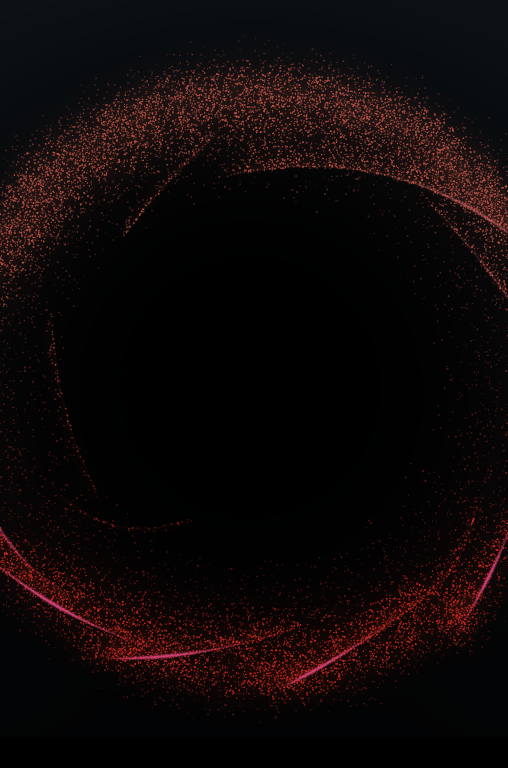
A WebGL 2 fragment shader for this background:

```glsl
#version 300 es
precision highp float;
// A broken ring of glowing dust on a near-black field. Jittered dots on turned
// grids are kept or dropped by a density made of a soft ring band plus bowed
// strands; the brightest strands also carry a smooth pink silk line.
uniform vec2 u_resolution;
out vec4 fragColor;

const vec2 CENTRE = vec2(0.326, 0.505);

// Sine-free hash: three random values per cell
vec3 hash3(vec2 cell) {
  vec3 h = fract(cell.xyx * vec3(0.1031, 0.1030, 0.0973));
  h += dot(h, h.yxz + 33.33);
  return fract((h.xxy + h.yzz) * h.zyx);
}

float valueNoise(vec2 p) {
  vec2 i = floor(p), f = fract(p);
  f = f * f * (3.0 - 2.0 * f);
  return mix(mix(hash3(i).x, hash3(i + vec2(1, 0)).x, f.x),
             mix(hash3(i + vec2(0, 1)).x, hash3(i + vec2(1, 1)).x, f.x), f.y);
}

// Bowed strand from a to b: x = dust density, y = silk glow.
// The veil of dust spreads to the left of the direction of travel.
vec2 strand(vec2 p, vec2 a, vec2 b, float bow, float veil, float dust, float silk, float peak) {
  float len = distance(a, b);
  vec2 dir = (b - a) / len, q = p - a;
  float t = dot(q, dir) / len;
  float d = dot(q, vec2(-dir.y, dir.x)) - bow * 4.0 * t * (1.0 - t);
  float taper = smoothstep(0.0, 0.15, t) * (1.0 - smoothstep(0.8, 1.0, t));
  float along = exp(-pow((t - peak) / 0.28, 2.0));
  float core = exp(-d * d / 3e-6);
  float spread = d > 0.0 ? 0.65 * exp(-d / veil) : 0.0;
  float silkWidth = mix(0.0009, 0.0022, along * along);
  return taper * vec2(dust * max(core, spread), silk * along * exp(-d * d / (silkWidth * silkWidth)));
}

vec2 allStrands(vec2 p) {
  // Upper strands
  vec2 s = strand(p, vec2(0.27, 0.765), vec2(0.703, 0.664), 0.060, 0.024, 1.0, 0.55, 0.85);
  s += strand(p, vec2(0.155, 0.685), vec2(0.29, 0.832), 0.006, 0.006, 0.7, 0.0, 0.5);
  s += strand(p, vec2(0.553, 0.742), vec2(0.69, 0.57), 0.006, 0.008, 0.65, 0.15, 0.7);
  // Faint inner left strands
  s += strand(p, vec2(0.138, 0.335), vec2(0.066, 0.61), 0.018, 0.008, 0.42, 0.0, 0.5);
  s += strand(p, vec2(0.26, 0.329), vec2(0.065, 0.368), 0.035, 0.004, 0.42, 0.0, 0.5);
  // Lower left and bottom strands
  s += strand(p, vec2(0.11, 0.215), vec2(-0.026, 0.362), 0.02, 0.015, 0.7, 0.45, 0.65);
  s += strand(p, vec2(-0.026, 0.284), vec2(0.22, 0.151), -0.017, 0.012, 0.8, 1.0, 0.42);
  s += strand(p, vec2(0.13, 0.143), vec2(0.404, 0.19), -0.014, 0.012, 0.8, 0.9, 0.30);
  // Lower right strands
  s += strand(p, vec2(0.36, 0.101), vec2(0.58, 0.245), -0.008, 0.016, 1.1, 0.9, 0.22);
  s += strand(p, vec2(0.553, 0.212), vec2(0.625, 0.359), -0.012, 0.008, 0.5, 0.0, 0.5);
  s += strand(p, vec2(0.592, 0.173), vec2(0.677, 0.349), -0.007, 0.012, 0.8, 0.9, 0.45);
  return s;
}

float clump(vec2 p, vec2 at, vec2 size) {
  vec2 q = (p - at) / size;
  return exp(-dot(q, q));
}

// Chance that a dust grain exists at p
float dustDensity(vec2 p) {
  vec2 c = p - CENTRE;
  float r = length(c);
  float top = smoothstep(0.04, 0.2, c.y);
  float bottom = smoothstep(0.15, 0.3, -c.y);
  float offset = r - (0.372 + 0.06 * max(c.x, 0.0) + 0.008 * bottom);
  float inner = mix(0.052, 0.032, smoothstep(0.0, 0.2, c.x)) + 0.018 * bottom;
  float ringBand = exp(-pow(offset / (offset > 0.0 ? 0.034 : inner), 2.0));
  float patches = 0.65 + 0.5 * valueNoise(p * 55.0);
  float haze = 0.13 * smoothstep(0.21, 0.36, r) * (1.0 - smoothstep(0.38, 0.46, r));
  float clumps = clump(p, vec2(0.15, 0.148), vec2(0.035, 0.014))
               + clump(p, vec2(0.37, 0.115), vec2(0.04, 0.02))
               + clump(p, vec2(0.6, 0.195), vec2(0.025, 0.03));
  return ringBand * patches * (0.74 * top + 0.36 * bottom) + haze
       + 0.5 * clumps + allStrands(p).x;
}

void main() {
  vec2 p = gl_FragCoord.xy / u_resolution.y;
  float pixel = 1.0 / u_resolution.y;

  // Blue-black field, darkest inside the ring
  float r = distance(p, CENTRE);
  vec3 colour = vec3(0.050, 0.068, 0.083) * smoothstep(0.1, 0.62, r) * mix(0.18, 1.0, p.y);

  // Dust: red below, salmon above, over a dim glow of unresolved grains
  vec3 dustColour = mix(vec3(0.80, 0.16, 0.11), vec3(0.74, 0.32, 0.26), smoothstep(0.25, 0.7, p.y));
  colour += 0.17 * dustColour * min(dustDensity(p), 1.2);
  for (int layer = 0; layer < 3; layer++) {
    float size = 0.0035 + 0.0004 * float(layer);
    float angle = 0.4 + 0.9 * float(layer);
    mat2 turn = mat2(cos(angle), sin(angle), -sin(angle), cos(angle));
    vec2 cell = floor(turn * p / size) + 400.0;
    vec3 rnd = hash3(cell + 91.0 * float(layer));
    vec2 grain = (cell - 399.5 + 0.7 * (rnd.xy - 0.5)) * size * turn;
    float density = dustDensity(grain);
    float radius = mix(0.0007, 0.0014, fract(rnd.x * 7.0 + rnd.y * 5.0));
    float disc = 1.0 - smoothstep(radius - 0.6 * pixel, radius + 0.6 * pixel, distance(p, grain));
    float light = mix(0.35, 1.0, fract(rnd.y * 9.0)) * mix(0.4, 1.0, smoothstep(0.05, 0.5, density));
    float kept = rnd.z < 0.6 * density && density > 0.01 ? 1.0 : 0.0;
    colour = mix(colour, dustColour, disc * light * kept);
  }

  // Pink silk on the strands
  vec3 silkColour = mix(vec3(0.85, 0.27, 0.50), vec3(0.88, 0.42, 0.42), smoothstep(0.3, 0.7, p.y));
  colour = mix(colour, silkColour, min(allStrands(p).y, 0.9));

  // Black strip along the bottom edge
  colour *= smoothstep(0.039 - pixel, 0.039 + pixel, p.y);
  fragColor = vec4(colour, 1.0);
}
```
